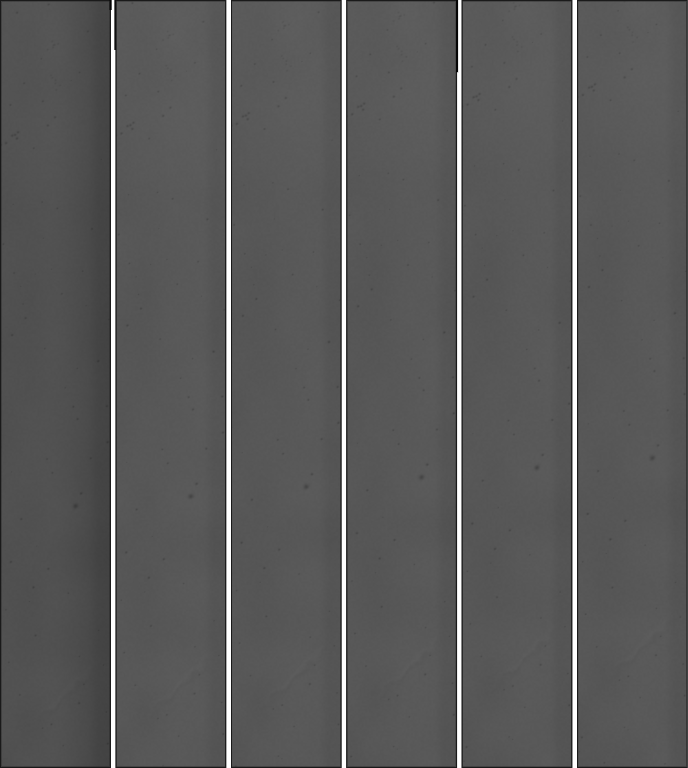
Reproduce this texture procedurally as a Shadertoy shader.

```glsl
// Layout, in units of the canvas height
const float ASPECT = 458.0 / 512.0;
const float PITCH = 0.15;
const float STRIP_WIDTH = 0.1443;
const float BORDER = 0.0017;
const float STRIP_RISE = 0.0125;   // upward shift of the surface per strip

// Tones
const vec3 GAP_COLOR = vec3(1.0);
const vec3 BORDER_COLOR = vec3(0.10);
const vec3 NOTCH_COLOR = vec3(0.02);
const float SURFACE_TONE = 0.338;
const float GRAIN = 0.010;
const float MOTTLE = 0.014;
const float PIT_DEPTH = 0.085;

// Surface marks
const vec2 LIGHT = vec2(-0.6, 0.8);
const vec2 MAIN_PIT = vec2(0.099, 0.340);
const vec2 SIDE_PIT = vec2(0.106, 0.357);
const vec2 RIDGE_START = vec2(0.052, 0.065);
const float PIT_CELL = 0.032;
const float PIT_CHANCE = 0.42;
const int CLUSTER_PITS = 12;

float hash(vec2 p) {
    vec3 q = fract(vec3(p.xyx) * 0.1031);
    q += dot(q, q.yzx + 33.33);
    return fract((q.x + q.y) * q.z);
}

float noise(vec2 p) {
    vec2 i = floor(p), f = fract(p);
    f = f * f * (3.0 - 2.0 * f);
    return mix(mix(hash(i), hash(i + vec2(1, 0)), f.x),
               mix(hash(i + vec2(0, 1)), hash(i + vec2(1, 1)), f.x), f.y);
}

// Dark hollow with a lit far rim
float pit(vec2 offset, float radius) {
    vec2 s = offset / radius;
    return exp(-1.4 * dot(s, s)) * (-0.75 - 0.9 * dot(s, LIGHT));
}

float scatteredPits(vec2 p) {
    vec2 cell = floor(p / PIT_CELL);
    float relief = 0.0;
    for (int y = -1; y <= 1; y++)
    for (int x = -1; x <= 1; x++) {
        vec2 id = cell + vec2(x, y) + 50.0;
        vec2 center = (id - 50.0 + vec2(hash(id), hash(id + 17.3))) * PIT_CELL;
        float size = hash(id + 41.7);
        float present = step(hash(id + 73.1), PIT_CHANCE);
        relief += present * mix(0.4, 0.8, size) * pit(p - center, mix(0.0011, 0.0021, size));
    }
    return relief;
}

// Slanted groups of pits near the top
float clusteredPits(vec2 p) {
    float relief = 0.0;
    for (int i = 0; i < CLUSTER_PITS; i++) {
        vec2 id = vec2(float(i) + 3.0, 91.0);
        vec2 r = vec2(hash(id), hash(id + 29.0)) - 0.5;
        vec2 left = vec2(0.030 + 0.025 * r.x + 0.20 * r.y, 0.825 + 0.085 * r.y);
        vec2 top = vec2(0.073 + 0.022 * r.y, 0.920 + 0.085 * r.x);
        relief += 0.75 * pit(p - left, 0.0021) + 0.35 * pit(p - top, 0.0018);
    }
    return relief;
}

float ridge(vec2 p) {
    vec2 d = p - RIDGE_START;
    float s = (d.y - 0.9 * d.x + 0.012 * (noise(p * 70.0) - 0.5)) / 0.005;
    float span = smoothstep(-0.02, 0.02, d.x) * (1.0 - smoothstep(0.05, 0.08, d.x));
    return 0.018 * s * exp(-s * s) * span;
}

float surface(vec2 local, float strip) {
    vec2 p = local - vec2(0.0, STRIP_RISE * strip);
    float across = local.x / STRIP_WIDTH;
    float tone = SURFACE_TONE + 0.014 * smoothstep(0.6, 1.0, local.y);
    tone += 0.008 * smoothstep(0.2, 0.65, across) - 0.018 * smoothstep(0.78, 0.9, across);
    tone += MOTTLE * (noise(p * vec2(26.0, 18.0)) - 0.5);
    tone += GRAIN * (noise(p * 420.0 + strip * 31.0) - 0.5);
    tone += PIT_DEPTH * (scatteredPits(p) + clusteredPits(p));
    tone += PIT_DEPTH * (pit(p - MAIN_PIT, 0.0042) + 0.8 * pit(p - SIDE_PIT, 0.0022));
    tone += ridge(p);
    // The first strip falls into shade
    float shade = strip < 0.5 ? 0.93 - 0.13 * smoothstep(0.4, 1.0, across) : 1.0;
    return tone * shade;
}

// Black sliver hanging from the top edge
float notch(vec2 p, float x, float halfWidth, float len, float px) {
    float d = max(abs(p.x - x) - halfWidth, 1.0 - len - p.y);
    return clamp(0.5 - d / px, 0.0, 1.0);
}

void mainImage(out vec4 fragColor, in vec2 fragCoord) {
    vec2 p = fragCoord / iResolution.xy * vec2(ASPECT, 1.0);
    float px = 1.0 / iResolution.y;
    float strip = floor(p.x / PITCH);
    vec2 local = vec2(p.x - strip * PITCH, p.y);

    // Framed strip over the gap
    vec2 halfSize = 0.5 * vec2(STRIP_WIDTH, 1.0);
    vec2 edge = abs(local - halfSize) - halfSize;
    float d = max(edge.x, edge.y);
    vec3 color = mix(GAP_COLOR, BORDER_COLOR, clamp(0.5 - d / px, 0.0, 1.0));
    color = mix(color, vec3(surface(local, strip)), clamp(0.5 - (d + BORDER) / px, 0.0, 1.0));

    // Misaligned edges
    float sliver = notch(p, STRIP_WIDTH - 0.0005, 0.0014, 0.013, px);
    sliver = max(sliver, notch(p, PITCH - 0.0003, 0.0010, 0.065, px));
    sliver = max(sliver, notch(p, 3.0 * PITCH + STRIP_WIDTH, 0.0013, 0.094, px));
    fragColor = vec4(mix(color, NOTCH_COLOR, sliver), 1.0);
}
```
